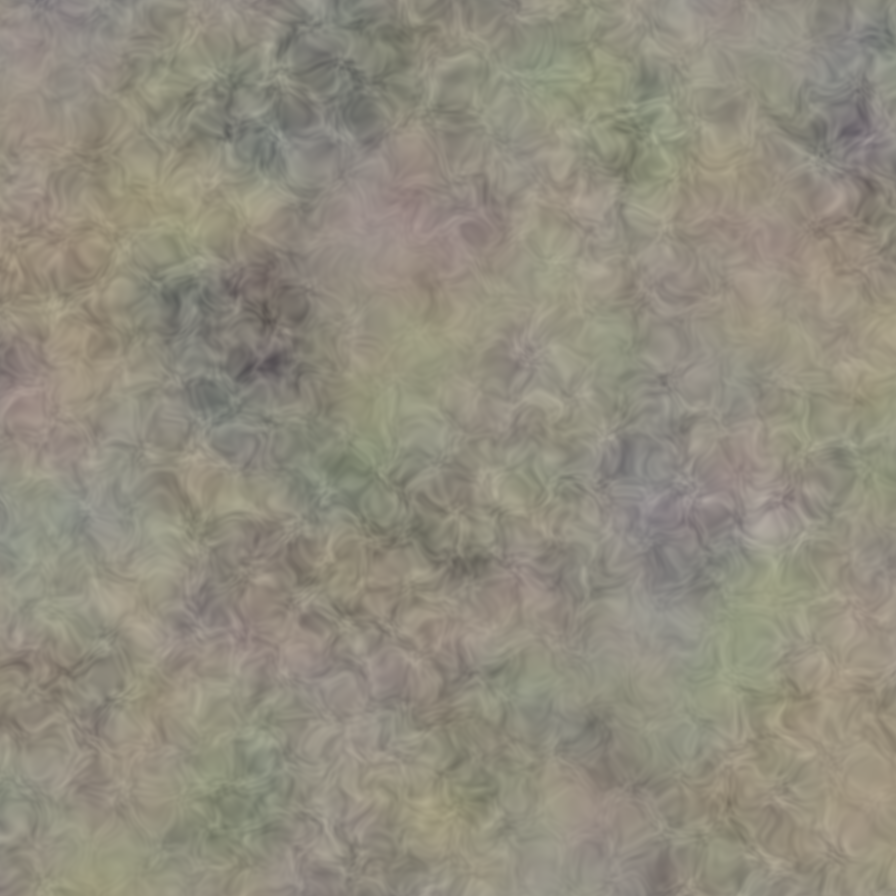
Reproduce this texture procedurally as a Shadertoy shader.

```glsl
// Weathered grey-beige stone: soft cloudy blotches under a fine mottled grain.
// Layers of rotated gradient noise set the brightness, while two slow noise
// fields tint the surface between pink and green, and between ochre and slate.

const vec3 STONE = vec3(0.567, 0.550, 0.497);
const vec3 LIGHT_AXIS = vec3(1.0, 0.99, 0.86);
const vec3 PINK_AXIS = vec3(0.9, -0.6, 0.2);
const vec3 OCHRE_AXIS = vec3(0.3, 0.15, -1.0);
const float NOISE_DEVIATION = 0.215;

// Random unit vector for a lattice cell
vec2 cellGradient(vec2 cell) {
    uvec2 q = uvec2(ivec2(cell) + 32768);
    uint h = q.x * 1597334677u ^ q.y * 3812015801u;
    h = (h ^ (h >> 15)) * 2246822519u;
    h = (h ^ (h >> 13)) * 3266489917u;
    h ^= h >> 16;
    float angle = float(h & 65535u) * 6.2831853 / 65536.0;
    return vec2(cos(angle), sin(angle));
}

float gradientNoise(vec2 p) {
    vec2 cell = floor(p);
    vec2 f = p - cell;
    vec2 u = f * f * f * (f * (f * 6.0 - 15.0) + 10.0);
    float a = dot(cellGradient(cell), f);
    float b = dot(cellGradient(cell + vec2(1, 0)), f - vec2(1, 0));
    float c = dot(cellGradient(cell + vec2(0, 1)), f - vec2(0, 1));
    float d = dot(cellGradient(cell + vec2(1, 1)), f - vec2(1, 1));
    return mix(mix(a, b, u.x), mix(c, d, u.x), u.y);
}

// Layered noise scaled to a standard deviation of about one
float layeredNoise(vec2 p, int octaves, float gain) {
    const mat2 TURN = mat2(1.6, 1.2, -1.2, 1.6);
    float sum = 0.0, power = 0.0, weight = 1.0;
    for (int i = 0; i < octaves; i++) {
        sum += weight * gradientNoise(p);
        power += weight * weight;
        weight *= gain;
        p = TURN * p + vec2(17.3, 9.1);
    }
    return sum / (NOISE_DEVIATION * sqrt(power));
}

// Bends the domain so that the grain curls into short irregular strokes
vec2 warp(vec2 p, float frequency, float amount) {
    vec2 q = p * frequency;
    return p + amount * vec2(gradientNoise(q + 31.7), gradientNoise(q + 78.2));
}

void mainImage(out vec4 fragColor, in vec2 fragCoord) {
    vec2 uv = fragCoord / min(iResolution.x, iResolution.y);

    // Broad clouds and fine grain
    float clouds = layeredNoise(warp(uv, 9.0, 0.04) * 3.3 + 5.4, 3, 0.85);
    vec2 grainPoint = warp(uv, 24.0, 0.022);
    float grain = layeredNoise(grainPoint * 27.0 + 40.6, 3, 0.85);

    // Grain is stronger in the dark blotches and fades in smoother areas
    float roughness = layeredNoise(uv * 4.0 + 63.8, 2, 0.6);
    float grainStrength = clamp(1.0 - 0.16 * clouds + 0.15 * roughness, 0.5, 1.5);
    float tone = 0.026 * clouds + 0.027 * grainStrength * grain;
    tone -= 0.003 * (clouds * clouds - 1.0);

    // Slow mineral tints, slate in the darker blotches
    float pink = layeredNoise(uv * 4.5 + 112.3, 3, 0.6);
    float ochre = layeredNoise(uv * 3.6 + 151.9, 3, 0.6) + 0.45 * clouds;

    vec3 color = STONE + tone * LIGHT_AXIS;
    color += 0.010 * pink * PINK_AXIS;
    color += 0.014 * ochre * OCHRE_AXIS;
    fragColor = vec4(clamp(color, 0.0, 1.0), 1.0);
}
```
